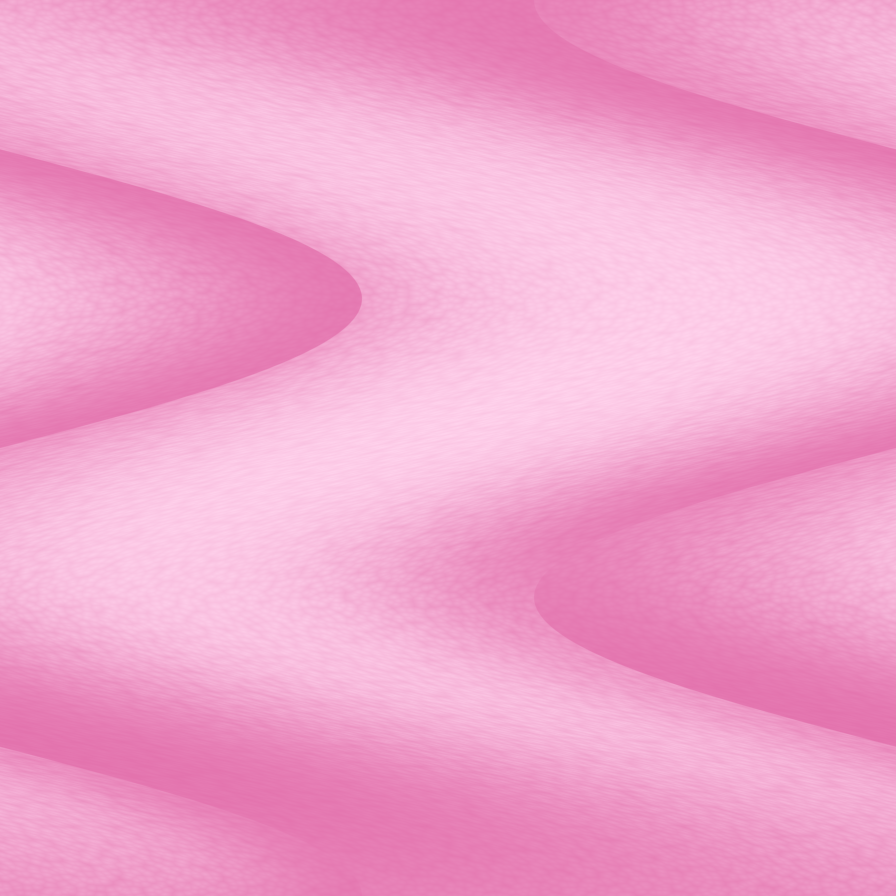
Give the GLSL for this background, as a Shadertoy shader.

```glsl
// Soft pink fur folded into sweeping S-shaped waves.
// A cosine shear bends the canvas into repeating bands; each band rises to a
// highlight and falls into shade, and sheared cellular noise combs the hairs.

#define WAVE_SIZE 0.404
#define WAVE_FREQ 9.42478
#define HAIR_CELLS vec2(95.0, 180.0)
#define HAIR_STRENGTH 0.20
#define TUFT_STRENGTH 0.10
#define SHADE_COLOR vec3(0.890, 0.450, 0.680)
#define LIGHT_COLOR vec3(0.993, 0.805, 0.912)

const float TAU = 6.2831853;

vec2 hash2(vec2 p) {
    vec2 k = vec2(dot(p, vec2(127.1, 311.7)), dot(p, vec2(269.5, 183.3)));
    return fract(sin(k) * 43758.545);
}

// Distance to the nearest scattered cell point
float cellular(vec2 p) {
    vec2 cell = floor(p), local = fract(p);
    float nearest = 4.0;
    for (int j = -1; j <= 1; j++)
    for (int i = -1; i <= 1; i++) {
        vec2 offset = vec2(i, j);
        vec2 d = offset + hash2(cell + offset) - local;
        nearest = min(nearest, dot(d, d));
    }
    return sqrt(nearest);
}

// Brightness across one band (0..1), varying with depth below the top
float foldLight(float across, float depth) {
    float lower = smoothstep(0.4, 0.85, depth);
    float arch = pow(max(sin(0.5 * TAU * depth), 0.0), 0.7);
    float ridge = mix(0.36, 0.74, lower);
    float peak = mix(0.58, 0.36, depth) + 0.52 * arch;

    // Brightness at both borders of the band
    float startLight = 0.26 + 0.24 * cos(TAU * (depth - 0.32));
    float bump = (depth - 0.76) / 0.13;
    float endLight = 0.08 + 0.34 * exp(-bump * bump);

    // Ease up to the ridge, then down the far side
    float riseBend = 0.5 + 0.75 * smoothstep(0.4, 0.8, depth)
                   + 0.5 * (1.0 - smoothstep(0.0, 0.25, depth));
    float fallBend = 0.8 + 0.6 * smoothstep(0.0, 0.15, depth);
    float rise = pow(clamp(across / ridge, 0.0, 1.0), riseBend);
    float fall = pow(clamp((across - ridge) / (1.0 - ridge), 0.0, 1.0), fallBend);
    return across < ridge
        ? mix(startLight, peak, smoothstep(0.0, 1.0, rise))
        : mix(peak, endLight, smoothstep(0.0, 1.0, fall));
}

void mainImage(out vec4 fragColor, in vec2 fragCoord) {
    vec2 uv = fragCoord / iResolution.xy;
    float depth = 1.0 - uv.y;

    // Shear into wave bands
    float band = uv.x + WAVE_SIZE * cos(WAVE_FREQ * depth);
    float slope = WAVE_SIZE * WAVE_FREQ * sin(WAVE_FREQ * depth);

    // Fold shading with a smoothed crease
    float crease = fract(band + 0.5) - 0.5;
    float blur = 0.8 * length(vec2(1.0, slope) / iResolution.xy);
    float light = foldLight(fract(band), depth);
    if (abs(crease) < blur) {
        light = mix(foldLight(1.0, depth), foldLight(0.0, depth),
                    smoothstep(-blur, blur, crease));
    }

    // Fine hairs and wider tufts, fading in the shade
    vec2 strand = vec2(band, depth) * HAIR_CELLS;
    float hairs = HAIR_STRENGTH * (0.45 - cellular(strand))
                + TUFT_STRENGTH * (0.45 - cellular(strand * 0.45 + 17.3));
    light += hairs * mix(0.35, 1.0, smoothstep(0.0, 0.45, light))
                   * mix(1.0, 0.65, smoothstep(0.7, 1.0, light));

    fragColor = vec4(mix(SHADE_COLOR, LIGHT_COLOR, clamp(light, 0.0, 1.05)), 1.0);
}
```
